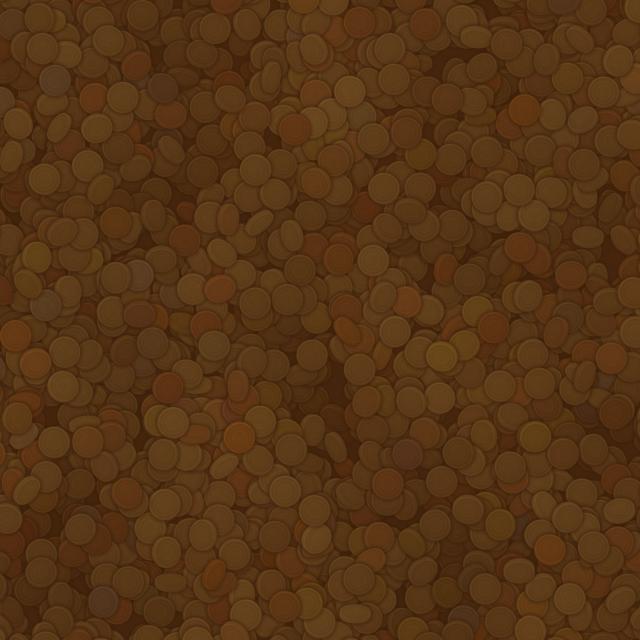
Give the GLSL for this pattern, as a three.js fragment shader.

```glsl
varying vec2 vUv;

vec3 hash3(vec3 p) {
  p = fract(p * vec3(0.1031, 0.1030, 0.0973));
  p += dot(p, p.yxz + 33.33);
  return fract((p.xxy + p.yxx) * p.zyx);
}

mat2 rotation(float a) {
  return mat2(cos(a), sin(a), -sin(a), cos(a));
}

float cornerSlope(vec2 cell, vec2 offset) {
  float a = 6.2832 * hash3(vec3(cell, 71.0)).x;
  return dot(vec2(cos(a), sin(a)), offset);
}

float gradientNoise(vec2 p) {
  vec2 i = floor(p), f = fract(p);
  vec2 u = f * f * f * (f * (f * 6.0 - 15.0) + 10.0);
  vec2 e = vec2(1.0, 0.0);
  return mix(
    mix(cornerSlope(i, f), cornerSlope(i + e, f - e), u.x),
    mix(cornerSlope(i + e.yx, f - e.yx), cornerSlope(i + 1.0, f - 1.0), u.x), u.y);
}

float ellipseDistance(vec2 p, vec2 r) {
  float k = length(p / r);
  return k * (k - 1.0) / max(length(p / (r * r)), 0.001);
}

float band(float x, float center, float width) {
  float t = (x - center) / width;
  return exp(-t * t);
}

// Face, rim and wall of one coin; q is its local position in radii
vec3 coinColor(vec2 q, float squash, float lit, float tone, vec3 seed) {
  float k = length(q / vec2(1.0, squash));
  float face = 1.0 - smoothstep(-0.04, 0.04, ellipseDistance(q, vec2(1.0, squash)));
  float relief = 0.17 * band(k, 0.95, 0.06) * (0.8 + 0.5 * lit)
    - 0.10 * band(k, 0.82, 0.07)
    - 0.07 * band(k, 0.56, 0.06)
    + 0.05 * band(k, 0.46, 0.05)
    + 0.05 * lit * k;
  float wall = 0.02 + 0.10 * lit;
  vec3 c = mix(vec3(0.265, 0.140, 0.046), vec3(0.425, 0.290, 0.130),
    tone + mix(wall, relief, face));

  // Copper, brass and dull grey coins
  c *= mix(vec3(1.0), vec3(1.02, 0.87, 0.78), smoothstep(0.62, 1.0, seed.x));
  c *= mix(vec3(1.0), vec3(1.03, 1.05, 0.86), smoothstep(0.8, 1.0, seed.y));
  c *= mix(vec3(1.0), vec3(0.95, 0.98, 1.30), smoothstep(0.93, 1.0, seed.z));
  return c;
}

void main() {
  vec3 color = vec3(0.270, 0.145, 0.048);

  // Layers from the bottom of the heap to its top
  for (int layer = 0; layer < 8; layer++) {
    float level = float(layer);
    mat2 turn = rotation(level * 2.4);
    vec2 p = turn * (vUv - 0.5) * 17.0 + level * 3.7;
    vec2 home = floor(p);

    for (int y = -1; y <= 1; y++)
    for (int x = -1; x <= 1; x++) {
      vec2 cell = home + vec2(float(x), float(y));
      vec3 seed = hash3(vec3(cell, level * 7.0 + 3.0));
      vec3 pose = hash3(vec3(cell, level * 7.0 + 45.0));
      vec2 offset = (p - cell - 0.5 - 0.85 * (seed.xy - 0.5)) * turn;
      vec2 d = offset / 0.42;
      if (length(d) > 1.5) continue;

      // Upper coins lie flatter than buried ones
      float lean = pow(pose.y, 1.0 + 0.3 * level);
      float squash = mix(1.0, 0.42, lean);
      vec2 q = rotation(6.2832 * pose.x) * d;
      float thickness = 0.30 * sqrt(1.0 - squash * squash);
      vec2 swept = vec2(q.x, q.y - clamp(q.y, 0.0, thickness));
      float edge = ellipseDistance(swept, vec2(1.0, squash));
      if (edge > 0.4) continue;

      float heap = gradientNoise((vUv - offset / 17.0) * 5.0 + 9.0);
      if (pose.z > 0.92 - 0.055 * level + 0.6 * heap) continue;

      // Soft contact shadow, then the coin itself
      float shade = 1.0 - smoothstep(-0.05, 0.4, edge);
      color = mix(color, vec3(0.235, 0.120, 0.036), 0.55 * shade * shade);
      float lit = dot(d, vec2(-0.45, 0.89)) / max(length(d), 0.05);
      float tone = 0.37 + 0.04 * level + 0.30 * heap + 0.22 * (seed.z - 0.5);
      vec3 metal = coinColor(q, squash, lit, tone, hash3(vec3(cell, level + 90.0)));
      metal *= 1.0 - 0.10 * band(edge, 0.0, 0.05);
      color = mix(color, metal, 1.0 - smoothstep(-0.045, 0.045, edge));
    }
  }

  // Broad tarnish and fine wear
  color *= 1.0 + 0.07 * gradientNoise(vUv * 4.0 + 30.0) + 0.03 * gradientNoise(vUv * 110.0);
  gl_FragColor = vec4(color, 1.0);
}
```
